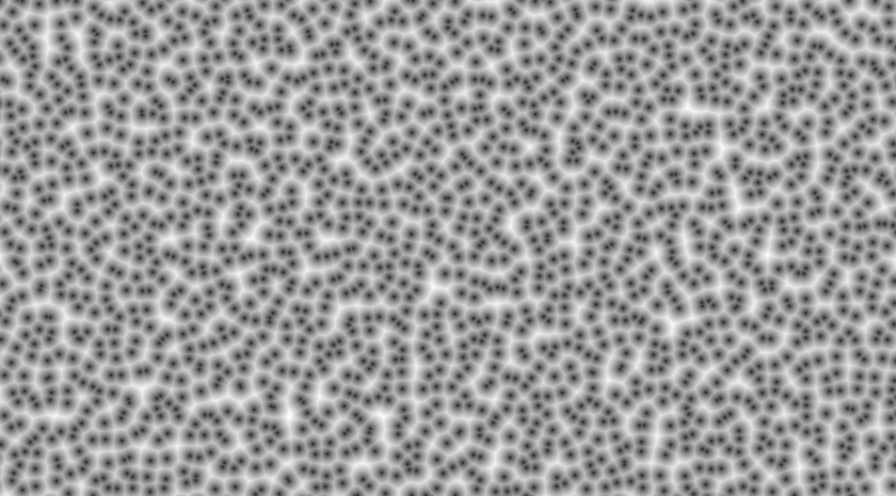
Give the GLSL for this pattern, as a Shadertoy shader.

```glsl
// Random offset inside a grid cell
vec2 hash2(vec2 cell) {
    vec3 p = fract(cell.xyx * vec3(0.1031, 0.1030, 0.0973));
    p += dot(p, p.yzx + 33.33);
    return fract((p.xx + p.yz) * p.zy);
}

// Distance to the closest scattered seed, slightly rounded at the seed itself
float nearestSeed(vec2 p) {
    vec2 cell = floor(p);
    float closest = 8.0;
    for (int y = -1; y <= 1; y++) {
        for (int x = -1; x <= 1; x++) {
            vec2 neighbour = cell + vec2(x, y);
            vec2 toSeed = neighbour + hash2(neighbour) - p;
            closest = min(closest, dot(toSeed, toSeed));
        }
    }
    return sqrt(closest + 0.0008);
}

void mainImage(out vec4 fragColor, in vec2 fragCoord) {
    // About 31 cells over the canvas height
    vec2 p = fragCoord / iResolution.y * 31.0 + 17.0;

    // The square root darkens the seeds and flattens the pale ridges
    float grey = 0.95 * sqrt(nearestSeed(p));
    fragColor = vec4(vec3(min(grey, 1.0)), 1.0);
}
```
